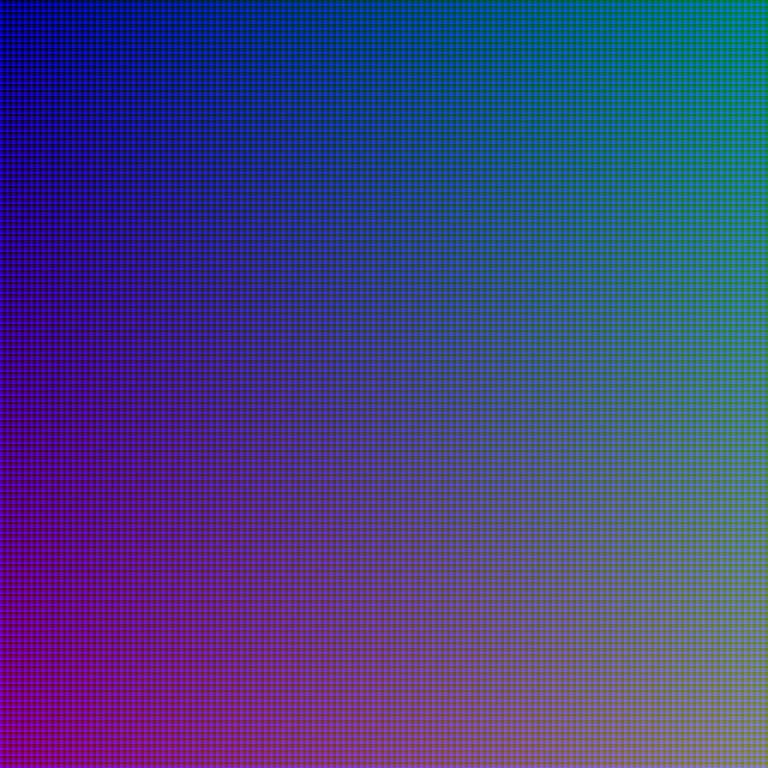
This pattern is drawn by a WebGL 2 fragment shader. Its source:

```glsl
#version 300 es
precision highp float;

uniform vec2 u_resolution;
out vec4 fragColor;

// Rising ramp per cell, with its sharp drop softened over half a pixel
vec2 softRamp(vec2 position, vec2 pixel) {
    vec2 ramp = fract(position);
    return ramp * (1.0 - smoothstep(1.0 - 0.5 * pixel, vec2(1.0), ramp));
}

void main() {
    vec2 uv = gl_FragCoord.xy / u_resolution;
    vec2 fromTop = vec2(uv.x, 1.0 - uv.y);

    // Grid of 128 by 128 small shaded tiles
    vec2 ramp = softRamp(fromTop * 128.0, 128.0 / u_resolution);

    // Tiles are bluest at their lower left, darkest at their upper right
    float tileBlue = 0.5 + 0.63 * (ramp.y - ramp.x);

    // Red grows downward and green grows to the right
    vec3 color = vec3(0.51 * fromTop.y, 0.51 * fromTop.x, tileBlue);
    fragColor = vec4(clamp(color, 0.0, 1.0), 1.0);
}
```
